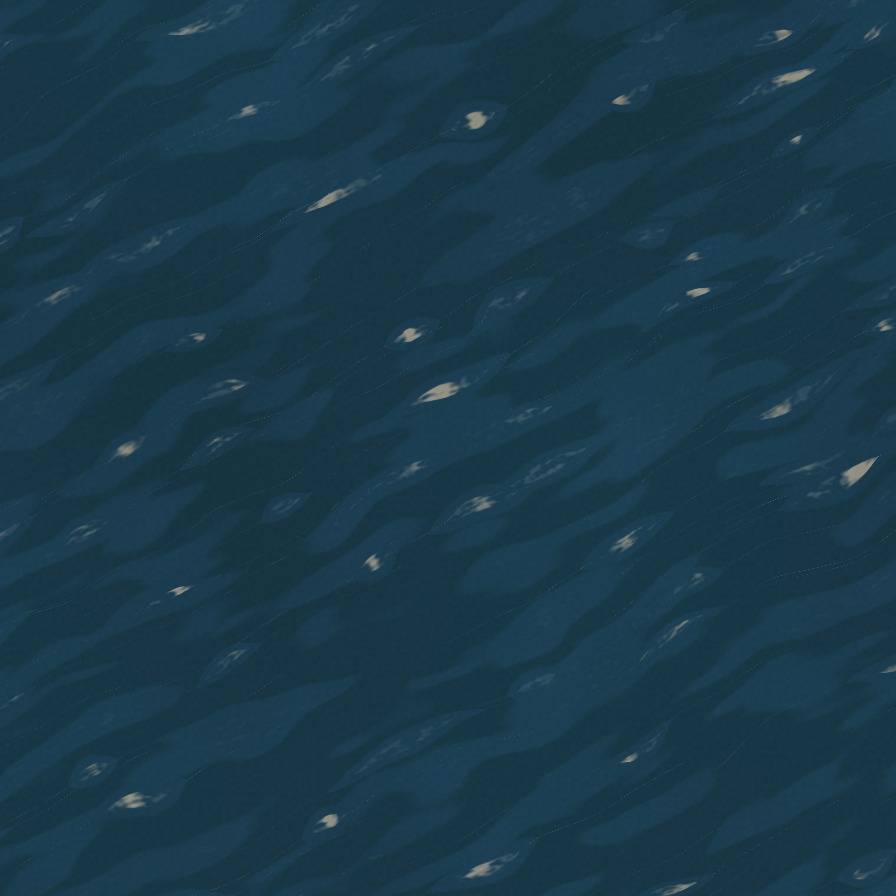
Give the GLSL for this texture, as a Shadertoy shader.

```glsl
// Dark wind-blown water: slanted blue ripple bands with small torn foam flecks.
// Gradient noise stretched along the wind makes the bands; jittered cells
// scatter tapered flecks whose inside is broken up by fine stretched noise.

#define WIND_ANGLE 0.50
#define BAND_SCALE vec2(5.0, 23.0)
#define BAND_LEVEL 0.07
#define FLECK_CELL vec2(0.17, 0.062)
#define FLECK_DENSITY 0.68
#define GRAIN 0.012
#define DEEP_COLOR vec3(0.092, 0.212, 0.262)
#define BAND_COLOR vec3(0.112, 0.245, 0.328)
#define SPRAY_COLOR vec3(0.255, 0.355, 0.405)
#define FOAM_COLOR vec3(0.610, 0.595, 0.530)

vec2 hash2(vec2 p) {
    vec3 q = fract(p.xyx * vec3(0.1031, 0.1030, 0.0973));
    q += dot(q, q.yzx + 33.33);
    return fract((q.xx + q.yz) * q.zy);
}

float cornerSlope(vec2 corner, vec2 offset) {
    float angle = 6.2832 * hash2(corner).x;
    return dot(vec2(cos(angle), sin(angle)), offset);
}

float gradientNoise(vec2 p) {
    vec2 i = floor(p), f = p - i;
    vec2 w = f * f * f * (f * (f * 6.0 - 15.0) + 10.0);
    vec2 e = vec2(1.0, 0.0);
    float low = mix(cornerSlope(i, f), cornerSlope(i + e, f - e), w.x);
    float high = mix(cornerSlope(i + e.yx, f - e.yx), cornerSlope(i + 1.0, f - 1.0), w.x);
    return mix(low, high, w.y);
}

// Depth inside a lens that tapers to both ends: 1 on the axis, 0 at the rim
float lens(vec2 d, vec2 size) {
    float t = d.x / size.x;
    return 1.0 - abs(d.y) / (size.y * max(1.0 - t * t, 0.02));
}

// x: foam cover, y: heat of the bright spot, z: blue halo
vec3 flecks(vec2 q) {
    vec3 result = vec3(0.0);
    vec2 home = floor(q / FLECK_CELL);
    for (int y = -1; y <= 1; y++)
    for (int x = -1; x <= 1; x++) {
        vec2 id = home + vec2(x, y);
        vec2 place = hash2(id + 11.3), kind = hash2(id + 71.7), form = hash2(id + 143.1);
        if (kind.x > FLECK_DENSITY) continue;
        vec2 d = q - (id + 0.15 + 0.7 * place) * FLECK_CELL;
        vec2 size = vec2(mix(0.020, 0.064, kind.y * kind.y), mix(0.006, 0.0125, form.x));
        float t = d.x / size.x;
        d.y += (form.y - 0.5) * size.y * min(t * t, 2.0);
        float cover = smoothstep(0.0, 0.45, lens(d, size)) * mix(0.45, 1.0, place.y);
        float spot = t - mix(-0.7, 0.6, form.y);
        float heat = cover * exp(-5.0 * spot * spot) * mix(0.25, 1.0, place.x);
        float halo = smoothstep(0.0, 0.3, lens(d, size * vec2(1.6, 2.0)));
        result = max(result, vec3(cover, heat, halo));
    }
    return result;
}

void mainImage(out vec4 fragColor, in vec2 fragCoord) {
    vec2 p = fragCoord / iResolution.y;

    // Wind frame: x runs along the streaks, y across them
    float c = cos(WIND_ANGLE), s = sin(WIND_ANGLE);
    vec2 q = vec2(c * p.x + s * p.y, c * p.y - s * p.x) + 3.0;
    q.y += 0.030 * gradientNoise(p * 4.0 + 5.0) + 0.013 * gradientNoise(p * 11.0 + 21.0);

    // Ripple bands
    float ripple = gradientNoise(q * BAND_SCALE)
                 + 0.45 * gradientNoise(q * BAND_SCALE * vec2(2.3, 2.0) + 17.0);
    float band = smoothstep(BAND_LEVEL - 0.07, BAND_LEVEL + 0.10, ripple);

    // Foam torn into threads along the wind
    vec3 fleck = flecks(q);
    float thread = gradientNoise(q * vec2(42.0, 165.0))
                 + 0.6 * gradientNoise(q * vec2(120.0, 270.0) + 9.0);
    band = max(band, 0.9 * fleck.z);
    float spray = fleck.x * smoothstep(-0.20, 0.40, thread);
    float foam = smoothstep(0.25, 0.85, fleck.y + 0.45 * fleck.x * thread + 0.08 * fleck.x);
    float mist = band * smoothstep(0.25, 0.75, ripple) * smoothstep(0.0, 0.6, thread);

    // Layered colours with slow shading and fine grain
    vec3 color = mix(DEEP_COLOR, BAND_COLOR, band * (0.85 + 0.4 * gradientNoise(q * 9.0)));
    color = mix(color, SPRAY_COLOR, max(0.85 * spray, 0.30 * mist));
    color = mix(color, FOAM_COLOR, 0.9 * foam);
    color *= 1.0 + 0.09 * gradientNoise(p * 2.2 + 40.0);
    color += GRAIN * gradientNoise(p * 190.0);
    fragColor = vec4(color, 1.0);
}
```
